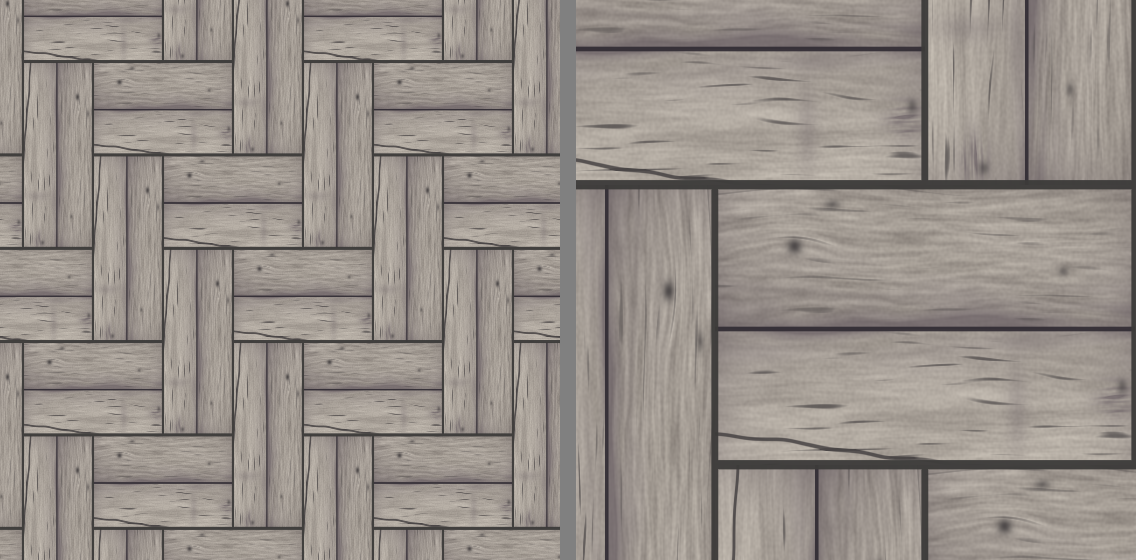
Left, the full canvas; right, a detail of the centre.
This texture is drawn by a WebGL 2 fragment shader. Its source:

```glsl
#version 300 es
precision highp float;
// Weathered grey wood planks laid in pairs as a herringbone parquet.
uniform vec2 u_resolution;
out vec4 fragColor;

#define CELLS vec2(8.0, 6.0)      // half-block cells across and down
#define OFFSET vec2(0.328, 0.66)  // shift of the layout, in cells
#define GROUT_HALF 0.0165         // half width of block joints, in cells
#define SEAM_HALF 0.0085          // half width of the seam inside a block
#define SPLIT 0.515               // seam position across a block
#define GRAIN 0.30                // contrast of the fine grain
#define PALE vec3(0.755, 0.725, 0.685)
#define DEEP vec3(0.43, 0.40, 0.38)
#define STAIN vec3(0.40, 0.36, 0.38)
#define CRACK vec3(0.25, 0.235, 0.24)
#define GROUT vec3(0.235, 0.23, 0.225)
#define SEAM vec3(0.19, 0.17, 0.20)

vec2 hashGradient(vec2 p) {
  vec3 h = fract(vec3(p.xyx) * vec3(0.1031, 0.1030, 0.0973));
  h += dot(h, h.yzx + 33.33);
  float angle = 6.2832 * fract((h.x + h.y) * h.z);
  return vec2(cos(angle), sin(angle));
}

// Gradient noise, roughly -0.7 to 0.7.
float noise(vec2 p) {
  vec2 i = floor(p), f = fract(p);
  vec2 w = f * f * f * (f * (f * 6.0 - 15.0) + 10.0);
  vec2 e = vec2(0.0, 1.0);
  float a = dot(hashGradient(i), f);
  float b = dot(hashGradient(i + e.yx), f - e.yx);
  float c = dot(hashGradient(i + e.xy), f - e.xy);
  float d = dot(hashGradient(i + e.yy), f - e.yy);
  return mix(mix(a, b, w.x), mix(c, d, w.x), w.y);
}

float fbm(vec2 p) {
  float sum = 0.0, gain = 0.6;
  for (int i = 0; i < 4; i++) {
    sum += gain * noise(p);
    p = p * 2.03 + 11.7;
    gain *= 0.5;
  }
  return sum;
}

// Soft round mark, 1 at its centre.
float knot(vec2 st, vec2 centre, vec2 radius) {
  vec2 d = (st - centre) / radius;
  return exp(-dot(d, d));
}

// Two planks in a unit block: x runs along the grain, y across it.
vec3 wood(vec2 st, float aa) {
  float lower = step(SPLIT, st.y);
  vec2 q = st + lower * vec2(7.3, 3.1);
  float bend = 0.05 * noise(q * vec2(2.5, 5.0));
  bend += 0.04 * knot(st, vec2(0.19, 0.22), vec2(0.12, 0.07));
  vec2 along = vec2(q.x, q.y + bend);

  // Grain from broad streaks to fine fibres
  float blotch = fbm(q * vec2(3.0, 5.0) + 4.0);
  float streak = noise(along * vec2(2.5, 17.0));
  float fibre = noise(along * vec2(8.0, 46.0)) + 0.6 * noise(along * vec2(22.0, 80.0));
  float rings = sin(6.2832 * (along.y * 17.0 + 1.6 * blotch)) * (1.0 - lower);
  float speckle = noise(st * vec2(120.0, 70.0));
  float tone = mix(0.65, 0.78, lower) + GRAIN * fibre * mix(1.0, 0.65, lower);
  tone += 0.28 * streak + 0.30 * blotch + 0.045 * rings + 0.12 * speckle;
  tone += 0.16 * knot(st, vec2(0.62, 0.27), vec2(0.35, 0.12));
  vec3 colour = mix(DEEP, PALE, clamp(tone, 0.0, 1.08));

  // Purple stain beside the seam and at the plank ends
  float reach = mix(0.13, 0.075, lower);
  float stain = exp(-abs(st.y - SPLIT) / reach) * (0.50 + 1.1 * blotch + 0.7 * streak);
  stain += 0.30 * exp(-st.x / 0.06) + 0.22 * exp((st.x - 1.0) / 0.04);
  stain += 0.18 * exp(-st.y / 0.03);
  stain += 0.50 * knot(st, vec2(0.95, 0.77), vec2(0.045, 0.07)) * (0.7 + 2.0 * fibre);
  stain += 0.25 * knot(st, vec2(0.72, 0.80), vec2(0.025, 0.16)) * lower;
  colour = mix(colour, STAIN, clamp(stain, 0.0, 0.75));

  // Short splits, small knots and one long slanting crack
  float dashes = smoothstep(0.30, 0.52, noise(along * vec2(6.0, 42.0) + 19.0));
  float marks = dashes * mix(0.35, 0.65, lower);
  marks += 0.85 * knot(st, vec2(0.19, 0.22), vec2(0.017, 0.026));
  marks += 0.55 * knot(st, vec2(0.28, 0.07), vec2(0.018, 0.016));
  marks += 0.50 * knot(st, vec2(0.83, 0.31), vec2(0.012, 0.018));
  marks += 0.55 * knot(st, vec2(0.97, 0.72), vec2(0.012, 0.025));
  float slant = abs(st.y - 0.89 - 0.19 * st.x + 0.02 * noise(st * 9.0));
  marks += 0.8 * (1.0 - smoothstep(0.004, 0.007 + aa, slant)) * smoothstep(0.62, 0.45, st.x);
  colour = mix(colour, CRACK, clamp(marks, 0.0, 0.9));

  // Seam between the two planks
  float seam = 1.0 - smoothstep(-0.5, 0.5, (abs(st.y - SPLIT) - SEAM_HALF) / aa);
  return mix(colour, SEAM, 0.92 * seam);
}

void main() {
  vec2 uv = gl_FragCoord.xy / u_resolution;
  vec2 p = vec2(uv.x, 1.0 - uv.y) * CELLS - OFFSET;
  vec2 cell = floor(p), f = fract(p);

  // Each row steps one cell: two cells lie flat, two stand upright
  float phase = mod(cell.x - cell.y - 1.0, 4.0);
  bool flatBlock = phase < 1.5;
  vec2 st = flatBlock ? vec2((phase + f.x) * 0.5, f.y)
                      : vec2((3.0 - phase + f.y) * 0.5, 1.0 - f.x);
  vec2 pixel = CELLS / u_resolution;
  vec3 colour = wood(st, flatBlock ? pixel.y : pixel.x);

  // Dark joint around every block
  vec2 edge = min(st, 1.0 - st) * vec2(2.0, 1.0);
  vec2 across = flatBlock ? pixel : pixel.yx;
  vec2 joint = 1.0 - smoothstep(-0.5, 0.5, (edge - GROUT_HALF) / across);
  colour = mix(colour, GROUT, 0.95 * max(joint.x, joint.y));
  fragColor = vec4(colour, 1.0);
}
```
